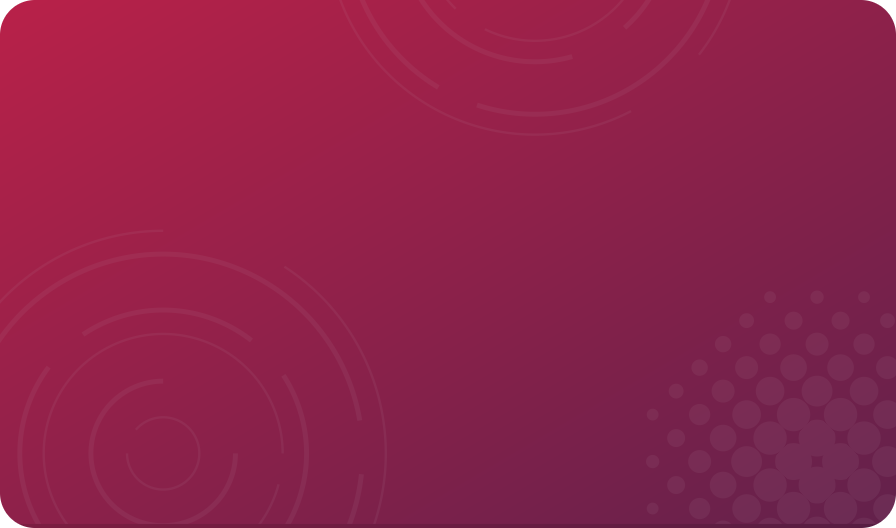
Write a WebGL 1 fragment shader that draws this background.

```glsl
precision highp float;
// A rounded crimson-to-plum card with faint broken rings and a halftone disc.
// Rings are circle distances cut by angular gaps; the dots come from a
// diagonal lattice whose dot radius shrinks away from the disc centre.

uniform vec2 u_resolution;

#define CANVAS_HEIGHT 453.0   // layout units, origin at the upper left
#define CORNER_RADIUS 30.0
#define EDGE_STRIP 3.5
#define CRIMSON vec3(0.725, 0.13, 0.285)
#define PLUM vec3(0.385, 0.13, 0.295)
#define TINT vec3(0.75, 0.65, 0.70)
#define TINT_AMOUNT 0.085
#define LOWER_RINGS vec2(140.0, 389.0)
#define UPPER_RINGS vec2(459.0, -63.0)
#define DISC_CENTER vec2(701.0, 396.0)
#define DISC_RADIUS 152.0
#define DOT_STEP 20.15

// Width of one pixel in layout units.
float pixelSize() {
  return CANVAS_HEIGHT / u_resolution.y;
}

// Smooth coverage of a signed distance.
float cover(float d) {
  return clamp(0.5 - d / pixelSize(), 0.0, 1.0);
}

// Ring with a gap between two counterclockwise angles in degrees.
float ring(vec2 q, float radius, float width, float gapStart, float gapEnd) {
  float angle = degrees(atan(-q.y, q.x));
  float middle = 0.5 * (gapStart + gapEnd);
  float away = abs(mod(angle - middle + 180.0, 360.0) - 180.0);
  float gap = radians(0.5 * (gapEnd - gapStart) - away) * radius;
  return cover(abs(length(q) - radius) - 0.5 * width) * cover(gap);
}

float lowerRings(vec2 q) {
  float a = ring(q, 31.0, 2.0, 139.0, 180.0);
  a = max(a, ring(q, 62.0, 4.2, 0.0, 90.0));
  a = max(a, ring(q, 102.5, 2.0, -15.0, 0.0));
  // This ring is broken twice.
  a = max(a, min(ring(q, 123.0, 4.2, 33.0, 52.0),
                 ring(q, 123.0, 4.2, 124.0, 143.0)));
  a = max(a, ring(q, 171.0, 4.2, -6.0, 9.5));
  return max(a, ring(q, 191.0, 2.0, 57.0, 90.0));
}

float upperRings(vec2 q) {
  float a = ring(q, 98.0, 2.0, -134.0, -116.0);
  a = max(a, ring(q, 116.0, 4.2, -74.0, -48.5));
  a = max(a, ring(q, 161.0, 4.2, -121.0, -108.0));
  return max(a, ring(q, 178.5, 2.0, -62.5, -38.0));
}

// Halftone disc on a lattice turned by 45 degrees.
float halftone(vec2 q) {
  vec2 cell = vec2(q.x + q.y, q.x - q.y) / (2.0 * DOT_STEP);
  cell = floor(cell) + 0.5;
  vec2 dot0 = vec2(cell.x + cell.y, cell.x - cell.y) * DOT_STEP;
  float d = length(dot0);
  float radius = 16.8 - d * (0.045 + 0.00024 * d);
  return cover(length(q - dot0) - radius) * step(d, DISC_RADIUS);
}

float roundedBox(vec2 q, vec2 halfSize, float radius) {
  vec2 e = abs(q) - halfSize + radius;
  return length(max(e, 0.0)) + min(max(e.x, e.y), 0.0) - radius;
}

void main() {
  vec2 uv = gl_FragCoord.xy / u_resolution;
  uv.y = 1.0 - uv.y;
  vec2 size = vec2(u_resolution.x / u_resolution.y, 1.0) * CANVAS_HEIGHT;
  vec2 p = uv * size;

  // Diagonal gradient across the card.
  vec3 color = mix(CRIMSON, PLUM, 0.5 * (uv.x + uv.y));

  // Faint overlays, stopping at the darker lower edge.
  float overlay = max(lowerRings(p - LOWER_RINGS), upperRings(p - UPPER_RINGS));
  overlay = max(overlay, halftone(p - DISC_CENTER));
  float face = cover(p.y - (size.y - EDGE_STRIP));
  color = mix(color, TINT, overlay * face * TINT_AMOUNT);
  color *= mix(0.88, 1.0, face);

  // White outside the rounded corners.
  float card = cover(roundedBox(p - 0.5 * size, 0.5 * size, CORNER_RADIUS));
  gl_FragColor = vec4(mix(vec3(1.0), color, card), 1.0);
}
```
